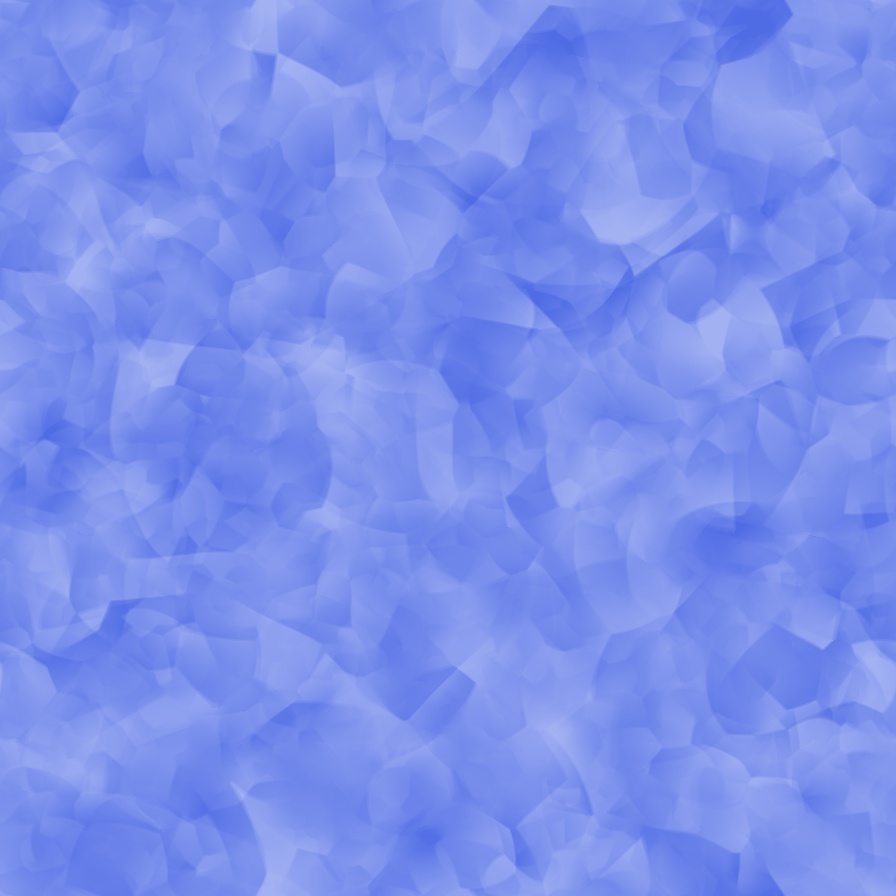
Give the GLSL for this texture, as a Shadertoy shader.

```glsl
// Pale blue crystal: overlapping layers of wrapped cellular facets, each facet
// carrying its own tone and linear gradient, under soft clouds of layered sines.
// Whole cell counts and whole wave numbers make the square tile.

const float TAU = 6.2831853;
const vec3 DEEP_BLUE = vec3(0.38, 0.48, 0.91);
const vec3 PALE_BLUE = vec3(0.57, 0.64, 0.94);

// Three random values in 0..1 from a whole-number cell and a seed
vec3 hash3(vec2 cell, float seed) {
    uvec3 v = uvec3(ivec3(vec3(cell, seed))) * 1664525u + 1013904223u;
    v.x += v.y * v.z; v.y += v.z * v.x; v.z += v.x * v.y;
    v ^= v >> 16u;
    v.x += v.y * v.z; v.y += v.z * v.x; v.z += v.x * v.y;
    return vec3(v >> 8u) / 16777216.0;
}

vec2 direction(float turn) {
    return vec2(cos(TAU * turn), sin(TAU * turn));
}

// Smooth periodic noise with mean 0 and deviation near 1
float clouds(vec2 p, float maxWaves, float seed) {
    const int COUNT = 12;
    float sum = 0.0;
    for (int i = 0; i < COUNT; i++) {
        vec3 rnd = hash3(vec2(float(i), 7.0), seed);
        vec2 waves = floor(rnd.xy * (2.0 * maxWaves + 1.0)) - maxWaves;
        sum += cos(TAU * (dot(waves, p) + rnd.z));
    }
    return sum * sqrt(2.0 / float(COUNT));
}

// Flat tone plus a gradient in a random direction
float facetTone(vec2 offset, float rnd) {
    float ramp = dot(offset, direction(fract(rnd * 37.0)));
    return 1.15 * ramp + 0.55 * (fract(rnd * 91.0) - 0.5);
}

// Elongated cells; x: shaded tone, y: gap to the neighbouring facet
vec2 facets(vec2 p, float cells, float stretch, float softness, float seed) {
    vec2 q = p * cells;
    vec2 home = floor(q);
    float nearDist = 9.0, nextDist = 9.0;
    vec3 nearFacet = vec3(0.0), nextFacet = vec3(0.0);
    for (int y = -2; y <= 2; y++) {
        for (int x = -2; x <= 2; x++) {
            vec2 cell = home + vec2(x, y);
            vec3 rnd = hash3(mod(cell, cells), seed);
            vec2 offset = q - cell - rnd.xy;
            vec2 axis = direction(rnd.z);
            vec2 local = vec2(dot(offset, axis), dot(offset, vec2(-axis.y, axis.x)));
            float dist = length(local * vec2(stretch, 1.0 / stretch));
            vec3 facet = vec3(offset, rnd.z);
            if (dist < nearDist) {
                nextDist = nearDist; nextFacet = nearFacet;
                nearDist = dist; nearFacet = facet;
            } else if (dist < nextDist) {
                nextDist = dist; nextFacet = facet;
            }
        }
    }
    float gap = (nextDist - nearDist) / cells;
    float blend = 0.5 - 0.5 * smoothstep(0.0, softness, gap);
    float tone = mix(facetTone(nearFacet.xy, nearFacet.z),
                     facetTone(nextFacet.xy, nextFacet.z), blend);
    return vec2(tone, gap);
}

void mainImage(out vec4 fragColor, in vec2 fragCoord) {
    vec2 p = fragCoord / iResolution.xy;

    // Gentle bend so that long edges are not perfectly regular
    vec2 bent = p + 0.006 * vec2(clouds(p, 5.0, 1.0), clouds(p, 5.0, 2.0));

    // Broad light and dark drifts
    float light = 0.49 + 0.09 * clouds(p, 5.0, 3.0) + 0.035 * clouds(bent, 14.0, 4.0);

    // Facet layers from large to small, fading and blurring in places
    float cells = 7.0;
    float weight = 0.30;
    for (int i = 0; i < 5; i++) {
        float seed = 10.0 + float(i);
        float presence = smoothstep(-1.6, 1.4, clouds(p, 6.0, seed + 20.0));
        float softness = mix(0.025, 0.003, smoothstep(0.1, 0.6, presence));
        vec2 facet = facets(bent, cells, 1.32, softness, seed);
        light += weight * (0.4 + 1.1 * presence) * facet.x;

        // Faint bright creases along some edges
        float crease = 1.0 - smoothstep(0.0, 0.005, facet.y);
        light += 0.12 * weight * crease * smoothstep(0.65, 1.0, presence);

        cells = floor(cells * 1.45);
        weight *= i < 2 ? 1.0 : 0.68;
    }

    light = clamp(light, -0.35, 1.35);
    fragColor = vec4(mix(DEEP_BLUE, PALE_BLUE, light), 1.0);
}
```
